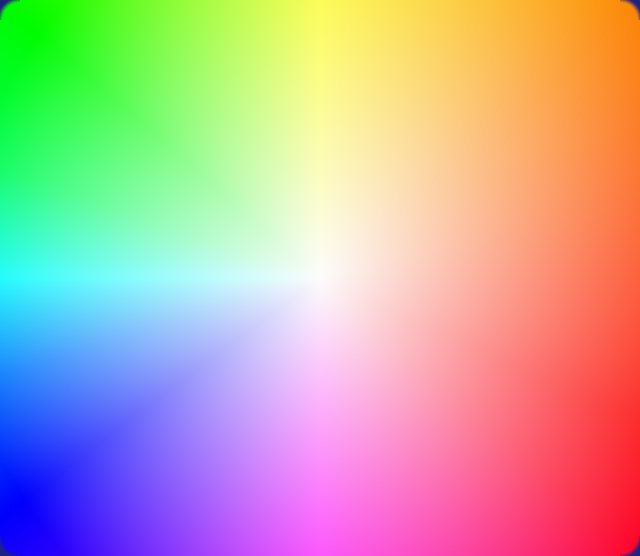
Write a WebGL 2 fragment shader that draws this background.

```glsl
#version 300 es
precision highp float;

uniform vec2 u_resolution;
out vec4 fragColor;

#define CORNER_RADIUS 0.036
#define CORNER_SOFTNESS 0.006
#define LEFT_BOOST 0.18
#define BRIGHTNESS 0.99
#define BACKDROP vec3(0.12, 0.13, 0.50)

const int KNOT_COUNT = 14;

// Angle around the centre against hue, both in degrees
const vec2 HUE_KNOTS[KNOT_COUNT] = vec2[](
    vec2(-90.0, -60.0), vec2(-71.0, -40.0), vec2(-41.0, -9.0), vec2(-26.0, -1.0),
    vec2(0.0, 11.0), vec2(40.0, 31.0), vec2(90.0, 60.0), vec2(139.0, 120.0),
    vec2(161.0, 141.0), vec2(180.0, 180.0), vec2(197.0, 212.0), vec2(215.0, 238.0),
    vec2(241.0, 264.0), vec2(270.0, 300.0));

// Uneven colour wheel: sums the clamped rise of every segment
float hueAtAngle(float angle) {
    float hue = HUE_KNOTS[0].y;
    for (int i = 0; i < KNOT_COUNT - 1; i++) {
        vec2 span = HUE_KNOTS[i + 1] - HUE_KNOTS[i];
        hue += span.y * clamp((angle - HUE_KNOTS[i].x) / span.x, 0.0, 1.0);
    }
    return hue;
}

vec3 pureColour(float hue) {
    vec3 phase = mod(hue / 60.0 + vec3(0.0, 4.0, 2.0), 6.0);
    return clamp(abs(phase - 3.0) - 1.0, 0.0, 1.0);
}

float roundedBox(vec2 p, vec2 halfSize, float radius) {
    vec2 q = abs(p) - halfSize + radius;
    return length(max(q, 0.0)) + min(max(q.x, q.y), 0.0) - radius;
}

void main() {
    // Centred coordinates, one unit per canvas height
    vec2 halfSize = 0.5 * u_resolution / u_resolution.y;
    vec2 p = gl_FragCoord.xy / u_resolution.y - halfSize;

    // Hue follows the angle, with the seam pointing straight down
    float angle = degrees(atan(p.y, p.x + 1e-6));
    angle += angle < -90.0 ? 360.0 : 0.0;
    vec3 tint = pureColour(hueAtAngle(angle));

    // White centre, full saturation at the corners, stronger on the left
    float radius = length(p) / length(halfSize);
    float leftness = max(-p.x / halfSize.x, 0.0);
    float saturation = min(radius + LEFT_BOOST * leftness * radius * radius, 1.0);
    vec3 colour = BRIGHTNESS * mix(vec3(1.0), tint, saturation);

    // Rounded corners over the dark backdrop
    float edge = roundedBox(p, halfSize, CORNER_RADIUS);
    float outside = smoothstep(-CORNER_SOFTNESS, CORNER_SOFTNESS, edge);
    outside *= step(CORNER_RADIUS, CORNER_RADIUS + edge + CORNER_SOFTNESS);
    vec2 cornerGap = halfSize - abs(p);
    outside *= step(max(cornerGap.x, cornerGap.y), CORNER_RADIUS);
    fragColor = vec4(mix(colour, BACKDROP, outside), 1.0);
}
```
